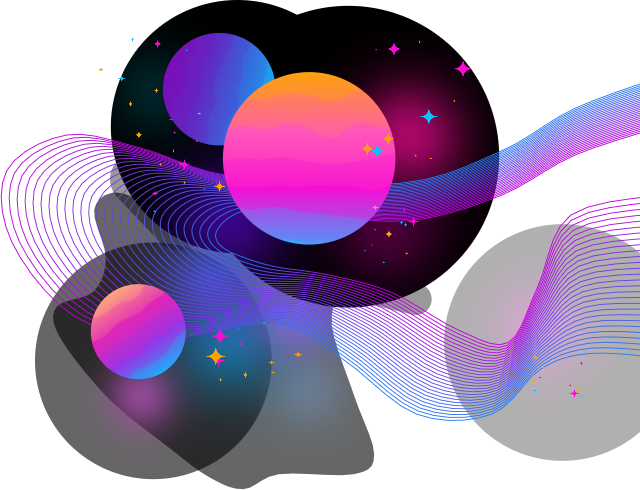
Give the GLSL for this background, as a Shadertoy shader.

```glsl
// Neon planets in dark bubbles, a ribbon of fine looping lines, and scattered sparkles on white.

// Layout units: the canvas is SHEET_H high, y runs down from the top edge
const float SHEET_H = 588.;
const int KNOTS = 18;
const int SUBSTEPS = 5;
const int LINES = 28;
const float LINE_HALF = .55;
const float BANDS = 6.;
const int STARS = 11;
const float STAR_MAX = 15.;
const vec3 VIOLET = vec3(.74, 0, .85);
const vec3 BLUE = vec3(.14, .48, .95);
const vec3 CYAN = vec3(.05, .75, .98);
const vec3 MAGENTA = vec3(.97, .05, .83);
const vec3 PINK = vec3(1, .34, .72);
const vec3 ORANGE = vec3(1, .63, .05);

// Ribbon rails and the outline of the grey body
const vec2 OUTER[KNOTS] = vec2[](
  vec2(800,90), vec2(690,130), vec2(600,182), vec2(480,220), vec2(280,212), vec2(170,178),
  vec2(80,162), vec2(8,205), vec2(14,290), vec2(90,380), vec2(200,405), vec2(330,388),
  vec2(410,430), vec2(500,497), vec2(590,497), vec2(650,442), vec2(710,424), vec2(800,430));
const vec2 INNER[KNOTS] = vec2[](
  vec2(800,150), vec2(690,186), vec2(600,235), vec2(490,265), vec2(370,256), vec2(306,251),
  vec2(275,261), vec2(259,280), vec2(266,296), vec2(290,308), vec2(330,320), vec2(395,330),
  vec2(470,351), vec2(550,396), vec2(610,411), vec2(645,345), vec2(685,258), vec2(800,233));
const vec2 BODY[KNOTS] = vec2[](
  vec2(300,250), vec2(200,250), vec2(140,231), vec2(113,252), vec2(127,310), vec2(112,350),
  vec2(68,368), vec2(72,405), vec2(130,478), vec2(200,535), vec2(250,572), vec2(292,587),
  vec2(335,569), vec2(425,569), vec2(449,545), vec2(425,475), vec2(398,390), vec2(410,340));
// Star clusters: centre and spread
const vec3 CLUSTERS[6] = vec3[](vec3(490,120,75), vec3(175,110,65), vec3(215,205,55),
  vec3(470,280,35), vec3(295,435,65), vec3(670,448,30));

vec2 p;   // current point
float px; // pixel size in layout units

float cover(float d) { return clamp(.5 - d / px, 0., 1.); }
float disc(vec3 c) { return cover(length(p - c.xy) - c.z); }

vec2 hash2(vec2 v) {
  return fract(sin(vec2(dot(v, vec2(127.1, 311.7)), dot(v, vec2(269.5, 183.3)))) * 43758.5);
}

float corner(vec2 cell, vec2 f, vec2 o) { return dot(hash2(cell + o) * 2. - 1., f - o); }

float gradientNoise(vec2 v) {
  vec2 i = floor(v), f = fract(v), u = f * f * (3. - 2. * f);
  return mix(mix(corner(i, f, vec2(0)), corner(i, f, vec2(1, 0)), u.x),
             mix(corner(i, f, vec2(0, 1)), corner(i, f, vec2(1)), u.x), u.y);
}

// Catmull-Rom curve through the knots
vec2 spline(vec2 k[KNOTS], float s) {
  int i = min(int(s), KNOTS - 2);
  float t = s - float(i);
  vec2 a = k[max(i - 1, 0)], b = k[i], c = k[i + 1], d = k[min(i + 2, KNOTS - 1)];
  return b + .5 * t * (c - a + t * (2. * a - 5. * b + 4. * c - d + t * (3. * (b - c) + d - a)));
}

float segment(vec2 a, vec2 b) {
  vec2 v = b - a;
  return length(p - a - v * clamp(dot(p - a, v) / max(dot(v, v), 1e-4), 0., 1.));
}

// Signed distance to the closed outline
float bodyDistance() {
  float d = 1e4, side = 1.;
  vec2 a = BODY[KNOTS - 1];
  for (int i = 0; i <= (KNOTS - 1) * SUBSTEPS; i++) {
    vec2 b = spline(BODY, float(i) / float(SUBSTEPS));
    d = min(d, segment(a, b));
    if ((a.y > p.y) != (b.y > p.y) && p.x < a.x + (b.x - a.x) * (p.y - a.y) / (b.y - a.y)) side = -side;
    a = b;
  }
  return side * d;
}

void glow(inout vec3 col, vec3 c, vec3 tint) {
  vec2 q = (p - c.xy) / c.z;
  col = mix(col, tint, .85 * exp(-dot(q, q)));
}

// Disc with a four-colour ramp along an axis, cut into wavy bands
void planet(inout vec3 col, vec3 c, float angle, vec3 c0, vec3 c1, vec3 c2, vec3 c3) {
  vec2 q = (p - c.xy) / c.z, axis = vec2(sin(angle), cos(angle));
  float h = .5 + .5 * dot(q, axis), along = dot(q, vec2(axis.y, -axis.x));
  float w = (h + .13 * gradientNoise(vec2(along * 2.2, h * 3.) + c.xy)) * BANDS;
  float stepped = floor(w) + smoothstep(1. - BANDS * px / c.z, 1., fract(w));
  float t = clamp(mix(h, stepped / BANDS, .35), 0., 1.) * 3.;
  vec3 ramp = mix(mix(c0, c1, min(t, 1.)), c2, clamp(t - 1., 0., 1.));
  col = mix(col, mix(ramp, c3, max(t - 2., 0.)), disc(c));
}

// Nearest of the lines blended between both rails
void ribbon(inout vec3 col) {
  float best = 1e4, blueness = 0.;
  vec2 a = OUTER[0], b = INNER[0];
  for (int i = 1; i <= (KNOTS - 1) * SUBSTEPS; i++) {
    float s = float(i) / float(SUBSTEPS);
    vec2 c = spline(OUTER, s), d = spline(INNER, s);
    vec2 lo = min(min(a, b), min(c, d)) - 3., hi = max(max(a, b), max(c, d)) + 3.;
    if (p == clamp(p, lo, hi)) {
      float inLoop = smoothstep(3., 5., s) - smoothstep(9., 12., s);
      for (int n = 0; n < LINES; n++) {
        float k = float(n) / float(LINES - 1), dist = segment(mix(a, b, k), mix(c, d, k));
        if (dist < best) { best = dist; blueness = mix(1. - k, k, inLoop); }
      }
    }
    a = c; b = d;
  }
  col = mix(col, mix(VIOLET, BLUE, blueness), cover(best - LINE_HALF));
}

void sparkles(inout vec3 col) {
  for (int i = 0; i < 6 * STARS; i++) {
    vec3 c = CLUSTERS[i / STARS];
    vec2 h = hash2(vec2(i, 7)), g = hash2(vec2(i, 38));
    vec2 q = sqrt(abs(p - c.xy - (h * 2. - 1.) * c.z));
    float r = mix(2., STAR_MAX * min(c.z / 60., 1.), pow(g.x, 5.));
    vec3 tint = g.y < .35 ? ORANGE : g.y < .7 ? MAGENTA : CYAN;
    col = mix(col, tint, cover(.6 * ((q.x + q.y) * (q.x + q.y) - r)));
  }
}

void mainImage(out vec4 fragColor, in vec2 fragCoord) {
  px = SHEET_H / iResolution.y;
  p = vec2(fragCoord.x, iResolution.y - fragCoord.y) * px;
  // Translucent grey shapes and the light inside them
  float ear = min(segment(vec2(400,335), vec2(499,359)) - 19., segment(vec2(163,215), vec2(215,270)) - 31.);
  float body = cover(bodyDistance()), left = disc(vec3(184,433,142)), right = disc(vec3(675,411,142));
  vec3 col = vec3((1. - .4 * cover(ear)) * (1. - .6 * body) * (1. - .6 * left) * (1. - .31 * right));
  vec3 lit = col, night = vec3(0);
  glow(lit, vec3(370,470,45), vec3(.42, .5, .58));
  glow(lit, vec3(170,475,42), vec3(.65, .3, .65));
  glow(lit, vec3(275,410,65), vec3(.08, .48, .68));
  glow(lit, vec3(255,335,55), vec3(.3, .3, .82));
  glow(lit, vec3(355,375,50), vec3(.5, .4, .9));
  glow(lit, vec3(650,395,55), vec3(.88, .65, .85));
  col = mix(col, lit, max(max(body, left), right));
  // Black double bubble
  glow(night, vec3(490,165,65), vec3(.8, .03, .48));
  glow(night, vec3(465,275,65), vec3(.33, 0, .25));
  glow(night, vec3(275,265,70), vec3(.27, .02, .62));
  glow(night, vec3(185,110,55), vec3(0, .16, .18));
  col = mix(col, night, max(disc(vec3(285,152,152)), disc(vec3(418,188,181))));
  // Planets around the ribbon, sparkles on top
  planet(col, vec3(263,107,67.5), 1.3, vec3(.48, .05, .72), vec3(.38, .16, .76), vec3(.22, .4, .86), CYAN);
  ribbon(col);
  planet(col, vec3(371,190,103.5), 0., ORANGE, PINK, MAGENTA, vec3(.2, .68, 1));
  planet(col, vec3(166,398,57), .6, vec3(1, .65, .5), vec3(.88, .15, .72), vec3(.6, .2, .9), CYAN);
  sparkles(col);
  fragColor = vec4(col, 1);
}
```
